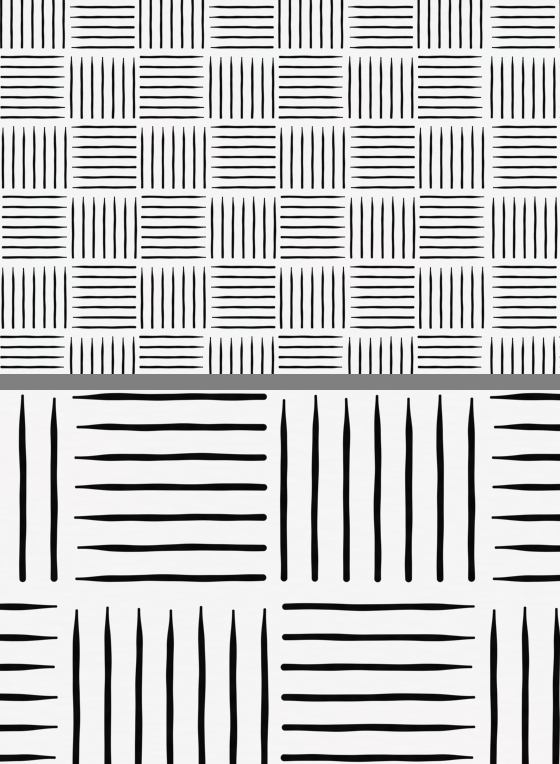
Top, the full canvas; bottom, a detail of the centre.
A WebGL 1 fragment shader for this pattern:

```glsl
precision highp float;
uniform vec2 u_resolution;

#define COLUMNS 8.0
#define TILE_CENTRE vec2(0.480, 0.245)
#define UPRIGHT_SIZE vec2(0.437, 0.149)
#define LEVEL_SIZE vec2(0.453, 0.1437)
#define STROKE_RADIUS 0.0158
#define TIP_LENGTH 0.17
#define TIP_SCALE 0.38
#define END_JITTER 0.026
#define BEND 0.007
#define INK vec3(0.04)
#define PAPER vec3(0.962, 0.960, 0.962)

float hash(vec2 p) {
  return fract(sin(dot(p, vec2(127.1, 311.7))) * 43758.55);
}

vec2 gradient(vec2 cell) {
  float angle = 6.2832 * hash(cell);
  return vec2(cos(angle), sin(angle));
}

// Gradient noise, roughly -0.7 to 0.7
float noise(vec2 p) {
  vec2 i = floor(p);
  vec2 f = p - i;
  vec2 u = f * f * f * (f * (f * 6.0 - 15.0) + 10.0);
  vec2 e = vec2(1.0, 0.0);
  float low = mix(dot(gradient(i), f), dot(gradient(i + e), f - e), u.x);
  float high = mix(dot(gradient(i + e.yx), f - e.yx),
                   dot(gradient(i + 1.0), f - 1.0), u.x);
  return mix(low, high, u.y);
}

// Distance to one brush stroke along x, blunt at the start, thin at the end
float strokeDistance(vec2 p, float halfLength, float seed) {
  float start = -halfLength + 0.3 * END_JITTER * hash(vec2(seed, 1.0));
  float end = halfLength - END_JITTER * hash(vec2(seed, 2.0));
  float along = clamp(p.x, start, end);
  float slant = (hash(vec2(seed, 3.0)) - 0.5) * along;
  float bend = BEND * (slant + noise(vec2(along * 4.0, seed * 1.7)));
  float taper = mix(TIP_SCALE, 1.0, smoothstep(0.0, TIP_LENGTH, end - along));
  float swell = 1.0 + 0.2 * noise(vec2(along * 7.0, seed * 2.3 + 9.0));
  return length(vec2(p.x - along, p.y - bend)) - STROKE_RADIUS * taper * swell;
}

// Distance to the nearest of the seven strokes in a tile
float tileDistance(vec2 p, vec2 size, float seed) {
  float index = clamp(floor(p.y / size.y + 0.5), -3.0, 3.0);
  return strokeDistance(vec2(p.x, p.y - index * size.y), size.x, seed + index);
}

vec3 paperColour(vec2 p) {
  float streaks = noise(p * vec2(7.0, 42.0)) + 0.6 * noise(p * vec2(25.0, 60.0));
  float warmth = noise(p * 0.7 + 3.0);
  return PAPER + 0.008 * streaks + 0.009 * warmth * vec3(1.0, -0.3, -0.2);
}

void main() {
  // One unit is one tile, with y running down from the top edge
  float pixel = COLUMNS / u_resolution.x;
  vec2 p = vec2(gl_FragCoord.x, u_resolution.y - gl_FragCoord.y) * pixel;

  // Tile lookup with a small hand-laid drift of rows and columns
  float row = floor(p.y - TILE_CENTRE.y + 0.5);
  float x = p.x - 0.016 * cos(1.1 * (row - 2.9));
  float column = floor(x + 0.025);
  float drift = 0.006 * mod(column, 7.0);
  vec2 local = vec2(x - column + drift, p.y - row) - TILE_CENTRE;

  // Upright tips point up; level tips alternate side by row
  bool upright = mod(column + row, 2.0) < 0.5;
  float side = mod(row, 2.0) < 0.5 ? -1.0 : 1.0;
  vec2 strokeSpace = upright ? vec2(-local.y, local.x) : vec2(local.x * side, local.y);
  vec2 size = upright ? UPRIGHT_SIZE : LEVEL_SIZE;
  float seed = row * 19.0 + (upright ? 5.0 : 14.0);
  float d = tileDistance(strokeSpace, size, seed);

  // Ink over paper
  float coverage = 1.0 - smoothstep(-0.8 * pixel, 0.8 * pixel, d);
  vec3 ink = INK + 0.025 * noise(p * 18.0);
  gl_FragColor = vec4(mix(paperColour(p), ink, coverage), 1.0);
}
```
